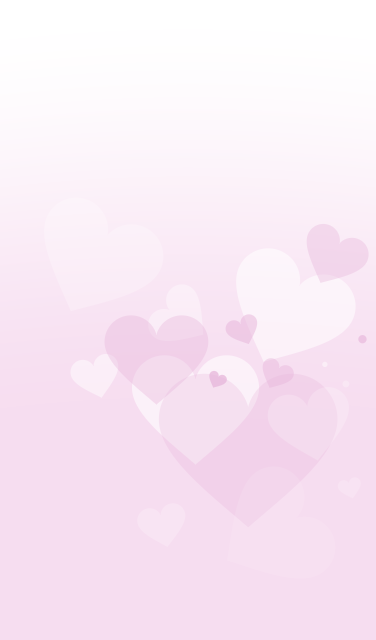
Reproduce this background procedurally as a WebGL 2 fragment shader.

```glsl
#version 300 es
precision highp float;
uniform vec2 u_resolution;
out vec4 fragColor;

const vec3 WHITE = vec3(1.0);
const vec3 ROSE = vec3(0.90, 0.70, 0.85);

// Coverage of a signed distance, softened over one pixel
float cover(float d) {
  return clamp(0.5 - d * u_resolution.x, 0.0, 1.0);
}

// Upright heart of unit width; the lobe centres lie on y = 0
float heartDistance(vec2 q) {
  q.x = abs(q.x);
  if (q.y >= 0.0) {
    float lobe = length(q - vec2(0.245, 0.0)) - 0.255;
    float bridge = max(q.x - 0.245, q.y - 0.07);
    return min(lobe, bridge);
  }
  float t = -q.y / 0.605;
  if (t > 1.0) return length(q + vec2(0.0, 0.605));
  // The side curves in towards the tip
  float side = 0.5 * (1.0 - t * t * (1.6 - 0.6 * t));
  float slope = 0.5 * t * (3.2 - 1.8 * t) / 0.605;
  return (q.x - side) / sqrt(1.0 + slope * slope);
}

// Heart mask; a positive tilt leans the top to the right
float heart(vec2 p, vec2 centre, float width, float tilt) {
  float c = cos(tilt), s = sin(tilt);
  vec2 q = p - centre;
  q = vec2(c * q.x - s * q.y, s * q.x + c * q.y) / width;
  return cover(heartDistance(q) * width);
}

void main() {
  // Canvas width is one unit
  vec2 p = gl_FragCoord.xy / u_resolution.x;

  // Pale vertical fade with a slight dome
  float height = p.y + 0.12 * (p.x - 0.5) * (p.x - 0.5);
  float fade = 1.0 - smoothstep(0.55, 1.707, height);
  vec3 color = mix(WHITE, vec3(0.966, 0.866, 0.941), fade);

  // Pale hearts
  color = mix(color, WHITE, 0.24 * heart(p, vec2(0.276, 1.056), 0.333, 0.45));
  color = mix(color, WHITE, 0.56 * heart(p, vec2(0.787, 0.922), 0.333, 0.44));
  color = mix(color, WHITE, 0.36 * heart(p, vec2(0.460, 0.871), 0.165, -0.94));
  color = mix(color, WHITE, 0.58 * heart(p, vec2(0.520, 0.671), 0.338, 0.0));
  color = mix(color, WHITE, 0.48 * heart(p, vec2(0.251, 0.720), 0.129, -0.25));
  color = mix(color, WHITE, 0.22 * heart(p, vec2(0.429, 0.324), 0.129, -0.21));
  color = mix(color, WHITE, 0.18 * heart(p, vec2(0.929, 0.413), 0.062, -0.25));

  // Rose hearts
  color = mix(color, ROSE, 0.36 * heart(p, vec2(0.898, 1.044), 0.173, 0.45));
  color = mix(color, ROSE, 0.36 * heart(p, vec2(0.416, 0.793), 0.276, 0.0));
  color = mix(color, ROSE, 0.50 * heart(p, vec2(0.642, 0.836), 0.087, -0.38));
  color = mix(color, ROSE, 0.42 * heart(p, vec2(0.740, 0.718), 0.087, 0.45));
  color = mix(color, ROSE, 0.27 * heart(p, vec2(0.660, 0.587), 0.475, 0.0));
  color = mix(color, ROSE, 0.70 * heart(p, vec2(0.580, 0.698), 0.049, 0.45));

  // Faint hearts over the large rose one
  color = mix(color, WHITE, 0.20 * heart(p, vec2(0.820, 0.607), 0.218, -0.19));
  color = mix(color, WHITE, 0.10 * heart(p, vec2(0.769, 0.313), 0.320, 1.02));

  // Small dots at the right
  for (int i = 0; i < 2; i++) {
    float k = float(i);
    vec2 centre = vec2(0.864 + 0.056 * k, 0.733 - 0.052 * k);
    float dotMask = cover(length(p - centre) - 0.007 - 0.002 * k);
    color = mix(color, WHITE, (0.45 - 0.20 * k) * dotMask);
  }
  color = mix(color, ROSE, 0.60 * cover(length(p - vec2(0.964, 0.800)) - 0.011));

  fragColor = vec4(color, 1.0);
}
```
